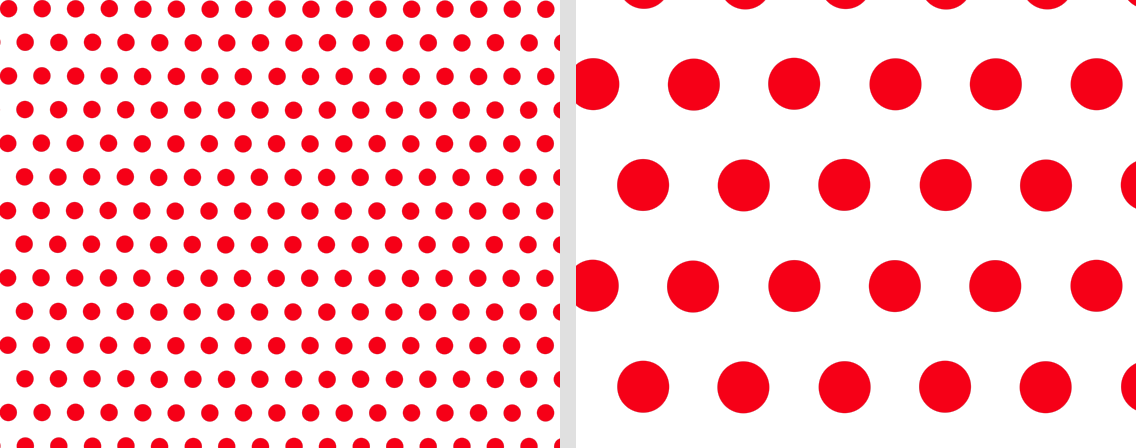
Left, the full canvas; right, a detail of the centre.
Reproduce this pattern procedurally as a WebGL 1 fragment shader.

```glsl
precision highp float;

uniform vec2 u_resolution;

// Lengths are fractions of the canvas width, measured from the top left.
const vec2 PITCH = vec2(0.05997, 0.06008);
const vec2 FIRST_DOT = vec2(0.0143, 0.0155);
const float RADIUS = 0.01545;
const float EDGE_PIXELS = 1.2;
const float ROW_SWAY = 0.0010;
const float SWAY_ROWS = 14.0;
const float SEAM_COLUMN = 3.5;
const float SEAM_DROP = 0.0009;
const float JITTER = 0.0003;
const float RIM_SHADE = 0.6;
const vec3 PAPER = vec3(1.0);
const vec3 RED = vec3(0.965, 0.0, 0.09);

// Small irregular displacement of each dot.
vec2 dotJitter(vec2 cell) {
  return JITTER * vec2(
    sin(cell.x * 2.3 + cell.y * 4.1) + 0.5 * sin(cell.x * 5.7 - cell.y * 1.9),
    sin(cell.x * 3.7 - cell.y * 2.9) + 0.5 * sin(cell.x * 1.3 + cell.y * 5.3)
  ) * 0.67;
}

// Each row sways sideways a little; odd rows start half a pitch later.
float rowStart(float row) {
  float sway = ROW_SWAY * cos(6.28319 * row / SWAY_ROWS);
  return FIRST_DOT.x + sway + 0.5 * PITCH.x * mod(row, 2.0);
}

float dotDistance(vec2 p) {
  float row = floor((p.y - FIRST_DOT.y) / PITCH.y + 0.5);
  float start = rowStart(row);
  float column = floor((p.x - start) / PITCH.x + 0.5);
  vec2 cell = vec2(column, row);

  vec2 center = vec2(start, FIRST_DOT.y) + cell * PITCH;
  center.y += SEAM_DROP * step(SEAM_COLUMN, column);
  return length(p - center - dotJitter(cell)) - RADIUS;
}

void main() {
  vec2 p = vec2(gl_FragCoord.x, u_resolution.y - gl_FragCoord.y) / u_resolution.x;
  float edge = EDGE_PIXELS / u_resolution.x;
  float ink = clamp(0.5 - dotDistance(p) / edge, 0.0, 1.0);

  // The blended rim is slightly duller than either flat colour.
  vec3 color = mix(PAPER, RED, ink);
  color.r -= RIM_SHADE * ink * ink * (1.0 - ink);
  gl_FragColor = vec4(color, 1.0);
}
```
